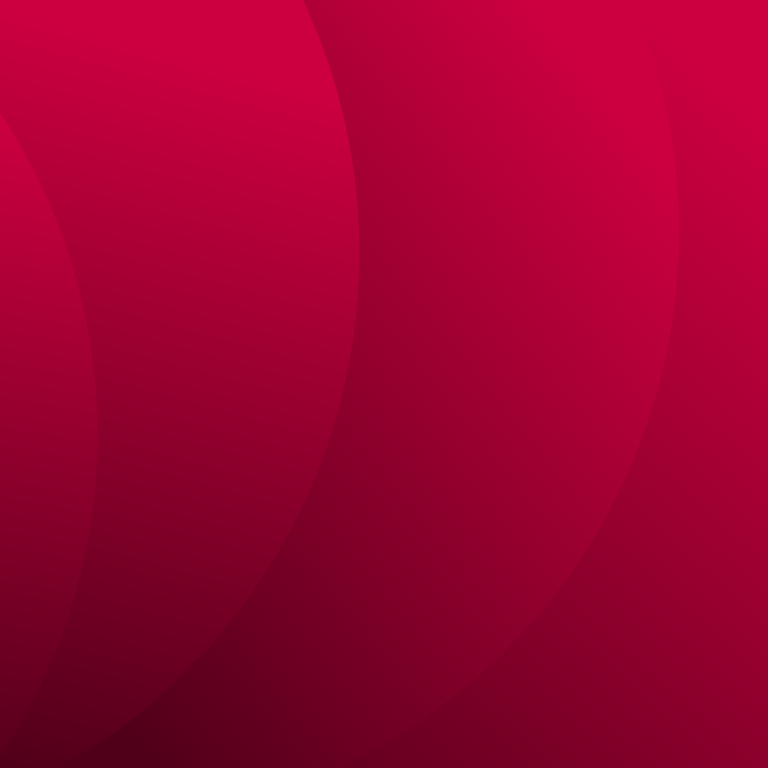
Give the GLSL for this background, as a Shadertoy shader.

```glsl
// Overlapping crimson discs, each lit by its own slanted linear gradient.
// Layers are painted from the rightmost backdrop to the leftmost disc,
// with antialiased circle edges and one shared dark-to-bright ramp.

const vec3 DARK_WINE = vec3(0.315, 0.0, 0.098);
const vec3 BRIGHT_CRIMSON = vec3(0.80, 0.0, 0.252);

// Discs: centre x, centre y, radius
const vec3 RIGHT_DISC = vec3(0.113, 0.698, 0.771);
const vec3 MIDDLE_DISC = vec3(-0.303, 0.671, 0.771);
const vec3 LEFT_DISC = vec3(-0.628, 0.434, 0.755);

// Gradients: a point where full brightness begins, then the slope in x and y
const vec4 BACKDROP_LIGHT = vec4(1.0, 0.844, 0.557, 0.62);
const vec4 RIGHT_LIGHT = vec4(0.82, 0.85, 0.755, 0.62);
const vec4 MIDDLE_LIGHT = vec4(0.417, 0.883, 0.27, 1.0);
const vec4 LEFT_LIGHT = vec4(0.0, 0.85, 0.19, 1.115);

// Linear ramp that saturates at both ends
vec3 shade(vec2 p, vec4 light) {
    float level = 1.0 + dot(p - light.xy, light.zw);
    return mix(DARK_WINE, BRIGHT_CRIMSON, clamp(level, 0.0, 1.0));
}

// Smooth coverage of a disc, one pixel wide at its rim
float discMask(vec2 p, vec3 disc, float pixel) {
    float dist = length(p - disc.xy) - disc.z;
    return 1.0 - smoothstep(-0.7 * pixel, 0.7 * pixel, dist);
}

void mainImage(out vec4 fragColor, in vec2 fragCoord) {
    vec2 p = fragCoord / iResolution.xy;
    float pixel = 1.0 / min(iResolution.x, iResolution.y);

    // Paint back to front
    vec3 color = shade(p, BACKDROP_LIGHT);
    color = mix(color, shade(p, RIGHT_LIGHT), discMask(p, RIGHT_DISC, pixel));
    color = mix(color, shade(p, MIDDLE_LIGHT), discMask(p, MIDDLE_DISC, pixel));
    color = mix(color, shade(p, LEFT_LIGHT), discMask(p, LEFT_DISC, pixel));

    fragColor = vec4(color, 1.0);
}
```
